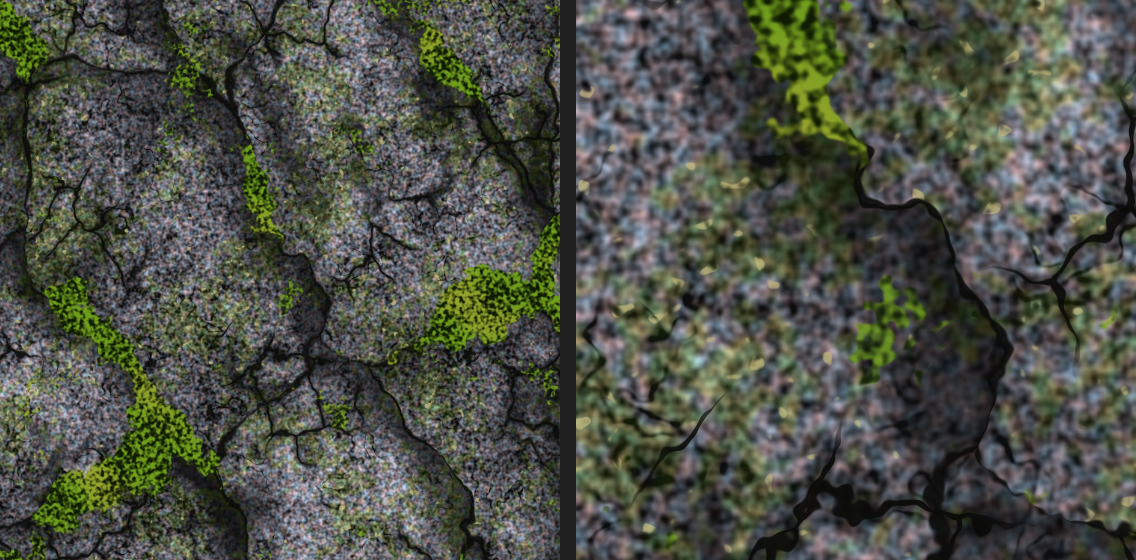
Left: the whole. Right: its middle third, enlarged.
This texture is drawn by a WebGL 2 fragment shader. Its source:

```glsl
#version 300 es
precision highp float;
// Weathered grey rock: long tilted slabs from a warped Voronoi diagram, split by
// dark cracks and bands of granular green moss. Gradient noise adds the grain,
// the olive lichen stains, the soft folds and the scattered moss tufts.

uniform vec2 u_resolution;
out vec4 fragColor;

// Layout, in units of the canvas height
const vec2 ALONG = vec2(0.42, -0.907);   // long axis of the slabs
const vec2 ACROSS = vec2(0.907, 0.42);
const vec2 SHADOW_SIDE = vec2(0.95, -0.3);
const float SLAB_FREQ = 3.3;
const float SLAB_STRETCH = 0.55;
const float SHADOW_REACH = 0.09;
const float CRACK_FREQ = 8.5;
const float SEAM_WIDTH = 0.0034;
const float CRACK_WIDTH = 0.0022;
const float MOSS_WIDTH = 0.025;
const float GRAIN_FREQ = 105.0;
const float MOSS_GRAIN_FREQ = 115.0;
const float STONE_TONE = 0.6;

// Colours
const vec3 STONE_DARK = vec3(0.05, 0.05, 0.055);
const vec3 STONE_PALE = vec3(0.66, 0.65, 0.71);
const vec3 LICHEN_DARK = vec3(0.08, 0.105, 0.03);
const vec3 LICHEN_PALE = vec3(0.62, 0.66, 0.50);
const vec3 MOSS_DARK = vec3(0.06, 0.11, 0.01);
const vec3 MOSS_GREEN = vec3(0.44, 0.62, 0.11);
const vec3 MOSS_YELLOW = vec3(0.58, 0.64, 0.17);
const vec3 SPECK = vec3(0.78, 0.74, 0.50);
const vec3 CRACK = vec3(0.035, 0.035, 0.03);

vec2 hash2(vec2 p) {
    vec3 q = fract(p.xyx * vec3(0.1031, 0.1030, 0.0973));
    q += dot(q, q.yzx + 33.33);
    return fract((q.xx + q.yz) * q.zy);
}

float cornerSlope(vec2 cell, vec2 offset) {
    float angle = 6.2832 * hash2(cell).x;
    return dot(vec2(cos(angle), sin(angle)), offset);
}

// Gradient noise, roughly -1 to 1
float noise(vec2 p) {
    vec2 i = floor(p), f = fract(p);
    vec2 u = f * f * f * (f * (f * 6.0 - 15.0) + 10.0);
    vec2 e = vec2(0.0, 1.0);
    float low = mix(cornerSlope(i, f), cornerSlope(i + e.yx, f - e.yx), u.x);
    float high = mix(cornerSlope(i + e, f - e), cornerSlope(i + e.yy, f - e.yy), u.x);
    return 1.5 * mix(low, high, u.y);
}

float fbm(vec2 p, int octaves) {
    float sum = 0.0, amp = 1.0;
    for (int k = 0; k < octaves; k++) {
        sum += amp * noise(p);
        p = mat2(1.6, 1.2, -1.2, 1.6) * p + 17.3;
        amp *= 0.5;
    }
    return sum;
}

// Voronoi: x = distance to the border, y = shadow from the borders, z = cell value
vec3 voronoi(vec2 p, float reach) {
    vec2 i = floor(p), f = fract(p), nearest = vec2(0.0), home = vec2(0.0);
    float best = 9.0;
    for (int k = 0; k < 9; k++) {
        vec2 g = vec2(k % 3, k / 3) - 1.0;
        vec2 r = g + hash2(i + g) - f;
        if (dot(r, r) < best) { best = dot(r, r); nearest = r; home = g; }
    }
    vec3 cell = vec3(9.0, 0.0, hash2(i + home + 40.0).x);
    for (int k = 0; k < 25; k++) {
        vec2 g = home + vec2(k % 5, k / 5) - 2.0;
        vec2 r = g + hash2(i + g) - f, across = r - nearest;
        if (dot(across, across) < 1e-4) continue;
        across = normalize(across);
        float border = dot(0.5 * (nearest + r), across);
        float facing = 0.25 + 0.75 * max(dot(across, SHADOW_SIDE), 0.0);
        cell.x = min(cell.x, border);
        cell.y = max(cell.y, facing * (1.0 - smoothstep(0.0, reach, border)));
    }
    return cell;
}

void main() {
    vec2 p = gl_FragCoord.xy / u_resolution.y;
    float pixel = 1.0 / u_resolution.y;

    // Slabs and fine cracks
    vec2 bend = vec2(fbm(p * 4.0 + 3.0, 4), fbm(p * 4.0 + 61.0, 4));
    vec2 jag = vec2(fbm(p * 24.0 + 9.0, 3), fbm(p * 24.0 + 35.0, 3));
    vec2 w = p + 0.05 * bend + 0.007 * jag + 2.0;
    vec2 tilted = vec2(dot(w, ACROSS), dot(w, ALONG));
    vec3 slab = voronoi(tilted * vec2(1.0, SLAB_STRETCH) * SLAB_FREQ + 20.0, SHADOW_REACH * SLAB_FREQ);
    float seam = slab.x / SLAB_FREQ;
    vec2 finePos = p + 0.04 * bend.yx + 0.011 * jag;
    float fine = voronoi(finePos * CRACK_FREQ + 7.0, 1.0).x / CRACK_FREQ;
    float broken = smoothstep(0.0, 0.3, noise(p * 4.5 + 120.0));

    // Stone tone: slab level, stains, pits and grain
    vec2 grainPos = vec2(dot(p, ACROSS), dot(p, ALONG)) * GRAIN_FREQ;
    float grain = noise(grainPos);
    float dust = noise(p * GRAIN_FREQ * 1.8 + 5.0);
    float pits = fbm(p * 28.0 + jag * 0.3, 3);
    float tone = STONE_TONE + 0.16 * (slab.z - 0.5) + 0.17 * fbm(p * 5.0 + 80.0, 3);
    tone += 0.27 * pits + 0.40 * grain + 0.33 * dust;
    float crevice = 1.0 - smoothstep(0.0, 0.2, abs(noise(p * 32.0 + jag * 0.5 + 15.0)));
    tone -= 0.4 * crevice * smoothstep(0.0, 0.4, noise(p * 12.0 + 64.0));

    // Shadows under slab borders, along soft folds and around fine cracks
    float fold = 1.0 - smoothstep(0.0, 0.24, abs(noise(tilted * vec2(5.0, 1.8) + 0.08 * jag + 11.0)));
    float shade = 0.75 * slab.y + 0.55 * fold * smoothstep(-0.05, 0.4, noise(p * 3.5 + 29.0));
    shade += 0.35 * broken * (1.0 - smoothstep(0.0, 0.014, fine));
    tone = clamp(tone * (1.0 - min(shade, 0.85)), 0.0, 1.25);

    // Lichen stains, tint variation and pale specks
    float stain = 0.8 * noise(p * 6.0 + 50.0) + 0.6 * noise(p * 24.0 + 13.0);
    stain += 0.9 * noise(grainPos * 0.6 + 90.0);
    float lichen = smoothstep(-0.1, 0.65, stain);
    vec3 color = mix(mix(STONE_DARK, STONE_PALE, tone), mix(LICHEN_DARK, LICHEN_PALE, tone), lichen);
    color *= 1.0 + 0.2 * noise(grainPos * 0.9 + 31.0) * vec3(1.0, -0.3, -0.7);
    float speck = smoothstep(0.6, 0.75, noise(grainPos * 0.75 + 140.0) + 0.15 * stain);
    color = mix(color, SPECK, 0.7 * speck * smoothstep(0.2, 0.6, tone));

    // Cracks: broad seams between slabs, thin broken ones inside
    float seamWidth = SEAM_WIDTH * (0.6 + 0.9 * noise(p * 9.0 + 70.0) + 0.5 * grain);
    float seamLine = 1.0 - smoothstep(-pixel, 2.0 * pixel, seam - seamWidth);
    float fineWidth = CRACK_WIDTH * (broken + 0.7 * grain);
    float fineLine = 1.0 - smoothstep(-pixel, 1.5 * pixel, fine - fineWidth);
    color = mix(color, CRACK, max(0.9 * seamLine, 0.9 * fineLine * broken));

    // Moss: bands along the seams, and loose tufts
    float growth = smoothstep(-0.15, 0.2, noise(p * 2.6 + 33.0));
    float ragged = 0.006 * noise(p * 45.0 + 21.0) + 0.008 * noise(p * 15.0 + 6.0) + 0.004 * grain;
    float bandEdge = seam - MOSS_WIDTH * growth + ragged + 0.006 * (1.0 - growth);
    float band = 1.0 - smoothstep(-0.003, 0.001 + pixel, bandEdge);
    float tuftField = noise(p * 7.5 + 200.0) + 0.35 * noise(p * 32.0) + 0.35 * grain;
    float moss = max(band, 0.85 * smoothstep(0.64, 0.8, tuftField));
    float clump = noise(grainPos / GRAIN_FREQ * MOSS_GRAIN_FREQ + 44.0) + 0.6 * dust;
    float lit = smoothstep(-0.75, 0.65, clump + 0.5 * noise(p * 16.0 + 2.0));
    vec3 leaf = mix(MOSS_GREEN, MOSS_YELLOW, smoothstep(-0.1, 0.6, noise(p * 8.0 + 77.0)));
    color = mix(color, mix(MOSS_DARK, leaf, lit), moss);

    fragColor = vec4(clamp(color, 0.0, 1.0), 1.0);
}
```
